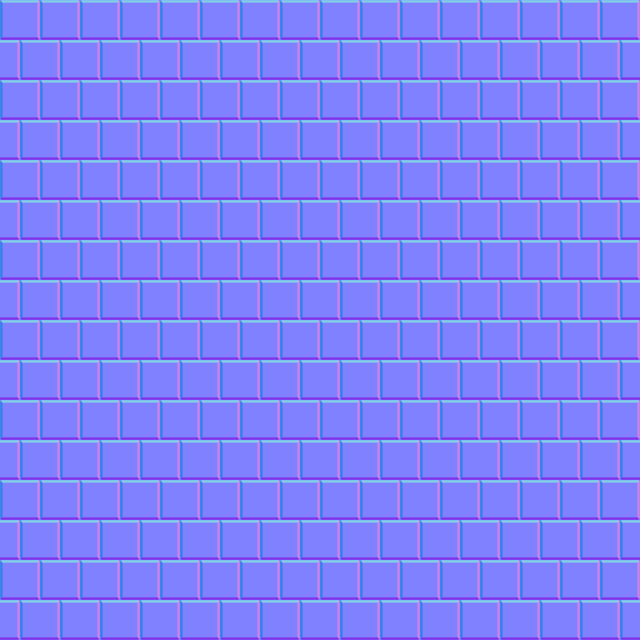
Reproduce this texture map procedurally as a WebGL 1 fragment shader.

```glsl
precision highp float;
// Tangent-space normal map of square bricks in running bond.
// Each brick is a rounded box; its signed distance gives a bevel band, and
// the distance gradient gives the direction in which that band leans.

uniform vec2 u_resolution;

const vec2 BRICKS = vec2(16.0, 16.0);    // repeats across and down (even rows tile)
const float ROW_SHIFT = 0.5;             // offset of alternate rows, in bricks
const float CORNER_RADIUS = 0.05;        // all lengths below are in brick units
const float BEVEL_WIDTH = 0.0625;
const float BEVEL_SOFTNESS = 0.02;       // half width of the inner bevel fade
const float GROOVE_WIDTH = 0.02;         // flat bottom of the joint
const float BEVEL_SLOPE = 0.78;          // rise over run of the bevel
const vec3 NEUTRAL = vec3(0.502, 0.507, 0.5);

// Position relative to the centre of the brick, from -0.5 to 0.5.
vec2 brickLocal(vec2 uv) {
  vec2 grid = uv * BRICKS;
  float evenRow = 1.0 - mod(floor(grid.y), 2.0);
  grid.x += ROW_SHIFT * evenRow;
  return fract(grid) - 0.5;
}

// Outward gradient in xy, depth inside the rounded brick in z.
vec3 roundedBrick(vec2 p) {
  vec2 q = abs(p) - 0.5 + CORNER_RADIUS;
  vec2 outer = max(q, 0.0);
  float cornerLength = length(outer);
  float distance = cornerLength + min(max(q.x, q.y), 0.0) - CORNER_RADIUS;
  vec2 direction = q.x > q.y ? vec2(1.0, 0.0) : vec2(0.0, 1.0);
  if (cornerLength > 0.0) direction = outer / cornerLength;
  vec2 side = vec2(p.x < 0.0 ? -1.0 : 1.0, p.y < 0.0 ? -1.0 : 1.0);
  return vec3(direction * side, -distance);
}

// Strength of the bevel: zero in the joint, one on the band, zero on the face.
float bevelProfile(float depth, float pixel) {
  float soft = max(BEVEL_SOFTNESS, 0.5 * pixel);
  float groove = max(GROOVE_WIDTH, 0.5 * pixel);
  float rise = smoothstep(0.0, groove, depth);
  float fall = 1.0 - smoothstep(BEVEL_WIDTH - soft, BEVEL_WIDTH + soft, depth);
  return rise * fall;
}

void main() {
  vec2 uv = gl_FragCoord.xy / u_resolution;
  vec2 pixelSize = BRICKS / u_resolution;
  float pixel = max(pixelSize.x, pixelSize.y);

  vec3 brick = roundedBrick(brickLocal(uv));
  vec2 tilt = brick.xy * BEVEL_SLOPE * bevelProfile(brick.z, pixel);

  // Pack the unit normal into colour.
  vec3 normal = normalize(vec3(tilt, 1.0));
  gl_FragColor = vec4(NEUTRAL + 0.5 * normal, 1.0);
}
```
